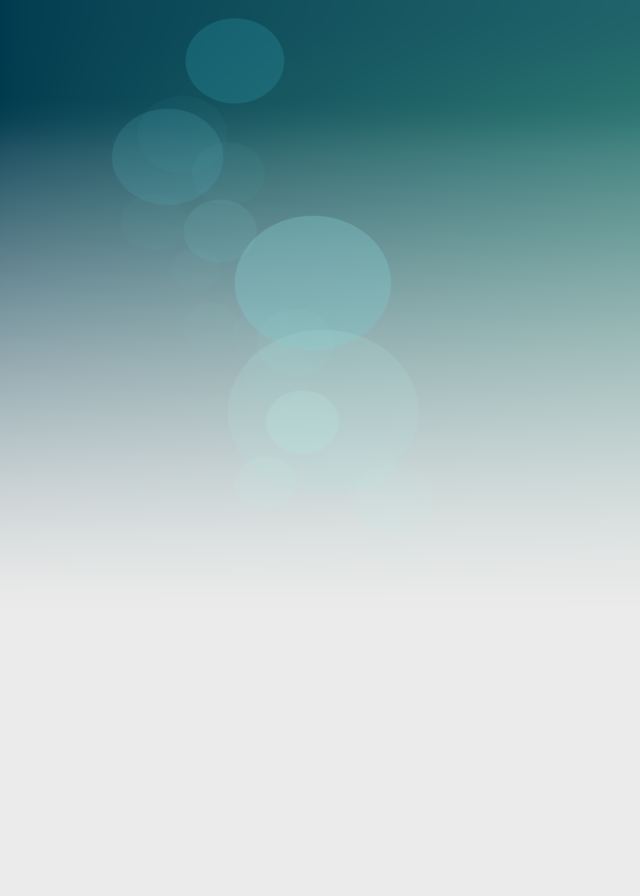
This background is drawn by a Shadertoy shader. Its source:

```glsl
const vec3 PALE = vec3(0.922, 0.922, 0.920);
const vec3 NAVY = vec3(0.000, 0.225, 0.305);
const vec3 TEAL_TOP = vec3(0.125, 0.390, 0.415);
const vec3 TEAL_LOW = vec3(0.175, 0.460, 0.445);
const vec3 DISC_DEEP = vec3(0.08, 0.53, 0.62);
const vec3 DISC_PALE = vec3(0.75, 0.92, 0.89);
const float FADE_START = 0.11;
const float FADE_LENGTH = 0.58;
const float FADE_POWER = 1.4;
const float DISC_FLATTEN = 0.616;
const int FAINT_COUNT = 9;
const float FAINT_ALPHA = 0.045;

// Main discs: centre measured from the top left, radius, opacity
const int DISC_COUNT = 11;
const vec4 DISCS[DISC_COUNT] = vec4[](
    vec4(0.367, 0.068, 0.077, 0.30),
    vec4(0.262, 0.175, 0.087, 0.20),
    vec4(0.285, 0.150, 0.070, 0.06),
    vec4(0.357, 0.194, 0.057, 0.07),
    vec4(0.344, 0.258, 0.057, 0.16),
    vec4(0.489, 0.316, 0.122, 0.38),
    vec4(0.462, 0.382, 0.060, 0.10),
    vec4(0.505, 0.460, 0.149, 0.18),
    vec4(0.473, 0.471, 0.057, 0.26),
    vec4(0.415, 0.539, 0.048, 0.16),
    vec4(0.615, 0.556, 0.062, 0.10)
);

float hash(float n) {
    return fract(sin(n * 127.1) * 43758.5453);
}

// Teal sky fading down to a pale ground
vec3 backdrop(vec2 p) {
    vec3 teal = mix(TEAL_TOP, TEAL_LOW, smoothstep(0.0, 0.16, p.y));
    vec3 sky = mix(NAVY, teal, pow(p.x, 0.75));
    float t = clamp((p.y - FADE_START) / FADE_LENGTH, 0.0, 1.0);
    float fade = 1.0 - pow(1.0 - t, FADE_POWER);
    fade *= smoothstep(-0.08, 0.12, t);
    return mix(sky, PALE, fade);
}

// Translucent flattened disc, paler the lower it lies
vec3 addDisc(vec3 color, vec2 p, vec4 disc) {
    float d = length((p - disc.xy) / vec2(1.0, DISC_FLATTEN)) - disc.z;
    float edge = 1.0 / min(iResolution.x, iResolution.y);
    float cover = 1.0 - smoothstep(-edge, edge, d);
    vec3 tint = mix(DISC_DEEP, DISC_PALE, clamp(disc.y * 2.0, 0.0, 1.0));
    return mix(color, tint, cover * disc.w);
}

void mainImage(out vec4 fragColor, in vec2 fragCoord) {
    vec2 p = fragCoord / iResolution.xy;
    p.y = 1.0 - p.y;
    vec3 color = backdrop(p);

    // Faint discs drifting along a diagonal
    for (int i = 0; i < FAINT_COUNT; i++) {
        float n = float(i);
        float along = (n + 0.5) / float(FAINT_COUNT);
        vec2 center = mix(vec2(0.24, 0.25), vec2(0.68, 0.60), along);
        center += (vec2(hash(n + 1.0), hash(n + 21.0)) - 0.5) * vec2(0.10, 0.06);
        float radius = mix(0.035, 0.06, hash(n + 41.0));
        color = addDisc(color, p, vec4(center, radius, FAINT_ALPHA));
    }

    for (int i = 0; i < DISC_COUNT; i++) {
        color = addDisc(color, p, DISCS[i]);
    }

    fragColor = vec4(color, 1.0);
}
```
